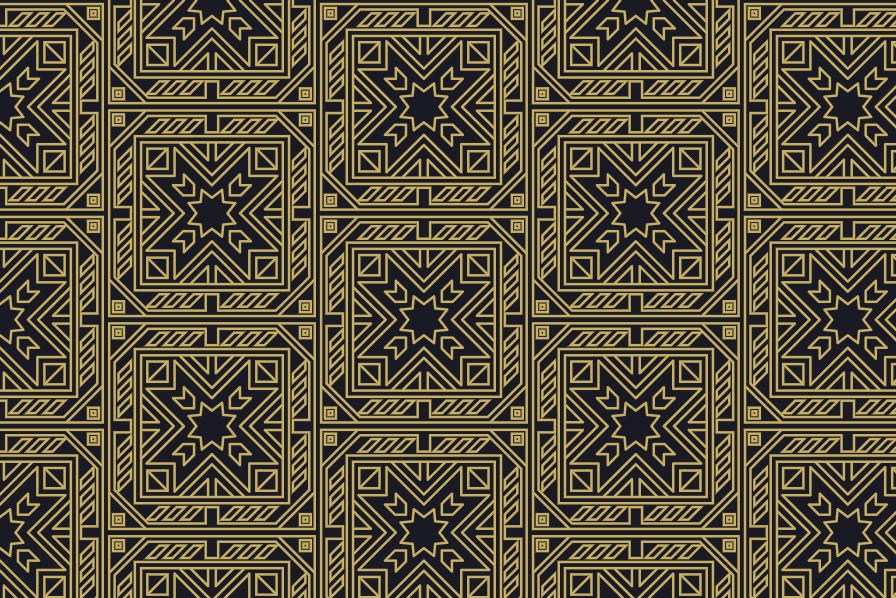
Reproduce this pattern procedurally as a WebGL 2 fragment shader.

```glsl
#version 300 es
precision highp float;
// Half-drop grid of square gold-line tiles on near-black: a star in a stepped
// cross, a double frame, a slanted rope band and notched, chamfered borders.
// Each tile is folded into one octant, where the lines are distance functions.

uniform vec2 u_resolution;
out vec4 outColor;

const vec3 INK = vec3(0.10, 0.10, 0.14);
const vec3 GOLD = vec3(0.78, 0.69, 0.38);
const float CANVAS_HEIGHT = 768.0;        // design units over the canvas height
const vec2 PITCH = vec2(272.2, 273.4);    // tile spacing
const vec2 FIRST_CENTER = vec2(0.0, 84.0);
const float HALF_LINE = 1.6;
const float DIAGONAL = 0.70711;

float segment(vec2 p, vec2 a, vec2 b) {
    vec2 pa = p - a, ba = b - a;
    return length(pa - ba * clamp(dot(pa, ba) / dot(ba, ba), 0.0, 1.0));
}

float squareOutline(vec2 p, float halfSize) {
    vec2 q = abs(p);
    return abs(max(q.x, q.y) - halfSize);
}

// Tile centre as origin; odd columns drop by half a tile.
vec2 tileSpace(vec2 p) {
    p -= FIRST_CENTER;
    float column = round(p.x / PITCH.x);
    p.x -= column * PITCH.x;
    p.y -= 0.5 * PITCH.y * mod(column, 2.0);
    p.y -= PITCH.y * round(p.y / PITCH.y);
    return p;
}

// Closed arrow arm along the diagonal, from its inner tip to its notch.
float arrow(vec2 o, float tip, float notch, float reach) {
    vec2 shoulder = vec2(reach, notch);
    vec2 heel = vec2(tip + reach - notch, tip);
    float d = segment(o, vec2(notch), shoulder);
    d = min(d, segment(o, shoulder, heel));
    return min(d, segment(o, heel, vec2(tip)));
}

// Star, cross arms, side triangles and corner squares inside the frame.
float medallion(vec2 o) {
    float d = segment(o, vec2(20.0, 0.0), vec2(30.0, 13.0));
    d = min(d, segment(o, vec2(30.0, 13.0), vec2(14.5)));
    d = min(d, arrow(o, 23.0, 36.0, 50.0));

    // Nested chevrons, the inner one ending in a step
    d = min(d, segment(o, vec2(36.0, 0.0), vec2(84.0, 48.0)));
    d = min(d, segment(o, vec2(84.0, 48.0), vec2(48.0)));
    d = min(d, segment(o, vec2(49.0, 0.0), vec2(91.0, 42.0)));

    // Split triangle against the frame
    d = min(d, segment(o, vec2(91.0, 5.0), vec2(68.0, 5.0)));
    d = min(d, segment(o, vec2(68.0, 5.0), vec2(91.0, 28.0)));

    // Corner square with its cross stroke
    d = min(d, squareOutline(o - 70.0, 13.0));
    return min(d, segment(o, vec2(70.0), vec2(83.0, 57.0)));
}

// Three slanted links on each side of the notch, leaning the same way.
float ropeBand(vec2 p, float radius) {
    vec2 q = abs(p.x) > abs(p.y) ? p.yx : p;
    float across = q.y - sign(q.y) * radius;
    float along = abs(q.x - across) - 26.0;
    along -= 22.0 * clamp(round(along / 22.0), 0.0, 2.0);
    return abs(max((abs(along) - 5.5) * DIAGONAL, abs(across) - 8.0));
}

// Double inner frame, notched chamfered frame, outer line and corner triangle.
float borders(vec2 o) {
    float sum = o.x + o.y;
    float d = min(abs(o.x - 99.0), abs(o.x - 91.0));
    float chamfered = max(o.x - 125.0, (sum - 207.0) * DIAGONAL);
    float notch = max(104.0 - o.x, o.y - 8.0);
    d = min(d, abs(max(chamfered, -notch)));
    d = min(d, abs(o.x - 132.0));
    d = min(d, abs(max(o.x - 132.0, (217.0 - sum) * DIAGONAL)));
    d = min(d, squareOutline(o - 120.0, 7.0));
    return min(d, squareOutline(o - 120.0, 2.5));
}

void main() {
    float unitsPerPixel = CANVAS_HEIGHT / u_resolution.y;
    vec2 p = tileSpace(gl_FragCoord.xy * unitsPerPixel);
    vec2 folded = abs(p);
    vec2 octant = vec2(max(folded.x, folded.y), min(folded.x, folded.y));

    float d = min(medallion(octant), borders(octant));
    d = min(d, ropeBand(p, 112.0));

    float coverage = clamp(0.5 + (HALF_LINE - d) / unitsPerPixel, 0.0, 1.0);
    outColor = vec4(mix(INK, GOLD, coverage), 1.0);
}
```
